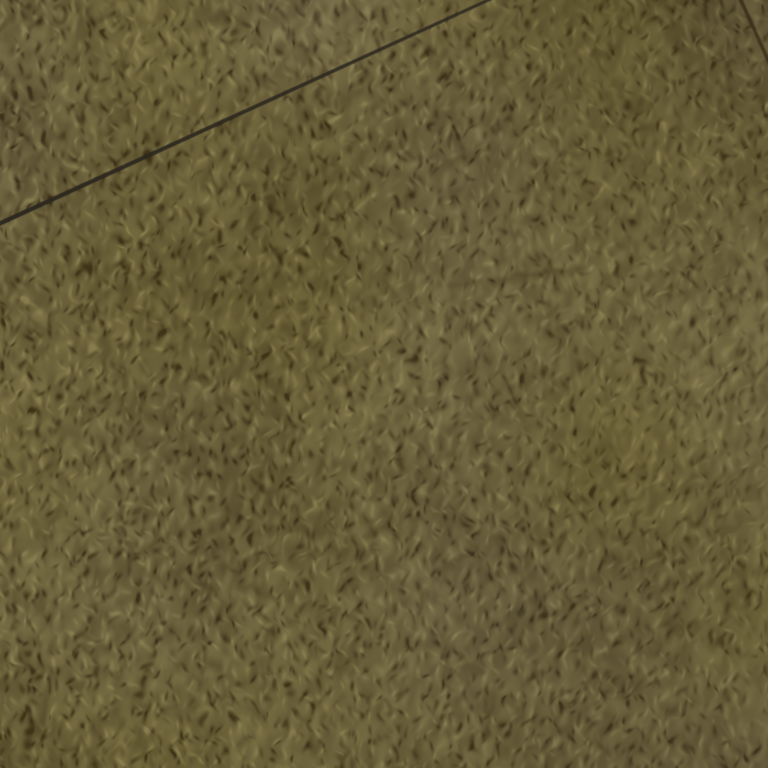
This texture is drawn by a three.js fragment shader. Its source:

```glsl
varying vec2 vUv;

float hash(vec2 p) {
  return fract(sin(dot(p, vec2(127.1, 311.7))) * 43758.5453);
}

float valueNoise(vec2 p) {
  vec2 cell = floor(p);
  vec2 f = fract(p);
  f = f * f * (3.0 - 2.0 * f);
  float low = mix(hash(cell), hash(cell + vec2(1.0, 0.0)), f.x);
  float high = mix(hash(cell + vec2(0.0, 1.0)), hash(cell + vec2(1.0, 1.0)), f.x);
  return mix(low, high, f.y);
}

vec2 rotate(vec2 p, float angle) {
  float c = cos(angle);
  float s = sin(angle);
  return vec2(c * p.x - s * p.y, s * p.x + c * p.y);
}

// Soft elongated grains, one per grid cell; size is in cell units
float flecks(vec2 uv, float cells, vec2 size, float density, float spread, float seed) {
  vec2 p = uv * cells;
  vec2 home = floor(p);
  float lean = (valueNoise(uv * 6.0 + seed) - 0.5) * 0.9;
  float total = 0.0;
  for (int y = -1; y <= 1; y++) {
    for (int x = -1; x <= 1; x++) {
      vec2 cell = home + vec2(float(x), float(y));
      vec2 key = cell + seed * 17.3;
      vec2 center = cell + vec2(hash(key), hash(key + 41.7));
      float angle = lean + (hash(key + 83.1) - 0.5) * spread;
      float scale = mix(0.75, 1.2, hash(key + 19.9));
      vec2 q = rotate(p - center, angle) / (size * scale);
      float strength = mix(0.3, 1.0, hash(key + 57.3));
      total += step(hash(key + 7.7), density) * strength * exp(-dot(q, q));
    }
  }
  return total;
}

float segmentDistance(vec2 p, vec2 a, vec2 b) {
  vec2 along = b - a;
  float t = clamp(dot(p - a, along) / dot(along, along), 0.0, 1.0);
  return length(p - a - along * t);
}

float stroke(vec2 p, vec2 a, vec2 b, float halfWidth, float blur) {
  return 1.0 - smoothstep(halfWidth - blur, halfWidth + blur, segmentDistance(p, a, b));
}

void main() {
  vec3 darkOlive = vec3(0.28, 0.24, 0.13);
  vec3 paleOlive = vec3(0.47, 0.43, 0.27);
  vec3 seamColor = vec3(0.17, 0.15, 0.12);
  vec3 cornerSeamColor = vec3(0.21, 0.17, 0.09);

  // Slightly warped coordinates keep the grains irregular
  vec2 warp = vec2(valueNoise(vUv * 70.0), valueNoise(vUv * 70.0 + 31.0)) - 0.5;
  vec2 p = vUv + warp * 0.007;

  // Dark pits, pale fibres and fine mottling
  float pits = flecks(p, 54.0, vec2(0.16, 0.36), 0.55, 1.5, 1.0)
             + flecks(p + 0.37, 63.0, vec2(0.17, 0.34), 0.55, 1.8, 2.0);
  float fibres = flecks(p, 58.0, vec2(0.16, 0.42), 0.9, 1.9, 3.0);
  float threads = flecks(p, 17.0, vec2(0.06, 0.30), 0.35, 2.6, 4.0);
  float mottle = valueNoise(rotate(p, 0.25) * vec2(115.0, 65.0)) - 0.5;
  float grain = 0.5 * fibres - 0.75 * pits - 0.3 * threads + 0.5 * mottle;

  // Broad stains and gentle light falloff to the right corners
  float stains = valueNoise(vUv * 4.0 + 9.0) + 0.6 * valueNoise(vUv * 11.0) - 0.8;
  float falloff = 0.22 * smoothstep(0.45, 1.0, vUv.x) * pow(abs(2.0 * vUv.y - 1.0), 2.0);
  float contrast = mix(1.12, 0.85, vUv.x);
  float tone = 0.70 + grain * contrast + 0.24 * stains - falloff;
  vec3 color = mix(darkOlive, paleOlive, clamp(tone, -0.2, 1.3));

  // Drift between yellowish and greyish olive
  color.b += 0.035 * (valueNoise(vUv * 5.0 + 23.0) - 0.5);

  // Faint horizontal scuff
  float scuff = stroke(p, vec2(0.59, 0.628), vec2(0.76, 0.65), 0.004, 0.006);
  color = mix(color, darkOlive, 0.65 * scuff * valueNoise(vUv * 22.0 + 5.0));

  // Long seam, thinner and paler toward the top, and a corner seam
  float seamWidth = mix(0.0029, 0.002, vUv.x / 0.64);
  float seam = stroke(vUv, vec2(-0.02, 0.70), vec2(0.66, 1.011), seamWidth, 0.0015);
  color = mix(color, seamColor, seam * mix(0.95, 0.75, vUv.x));
  float cornerSeam = stroke(vUv, vec2(0.96, 1.01), vec2(1.01, 0.90), 0.0024, 0.002);
  color = mix(color, cornerSeamColor, 0.8 * cornerSeam);

  gl_FragColor = vec4(color, 1.0);
}
```
